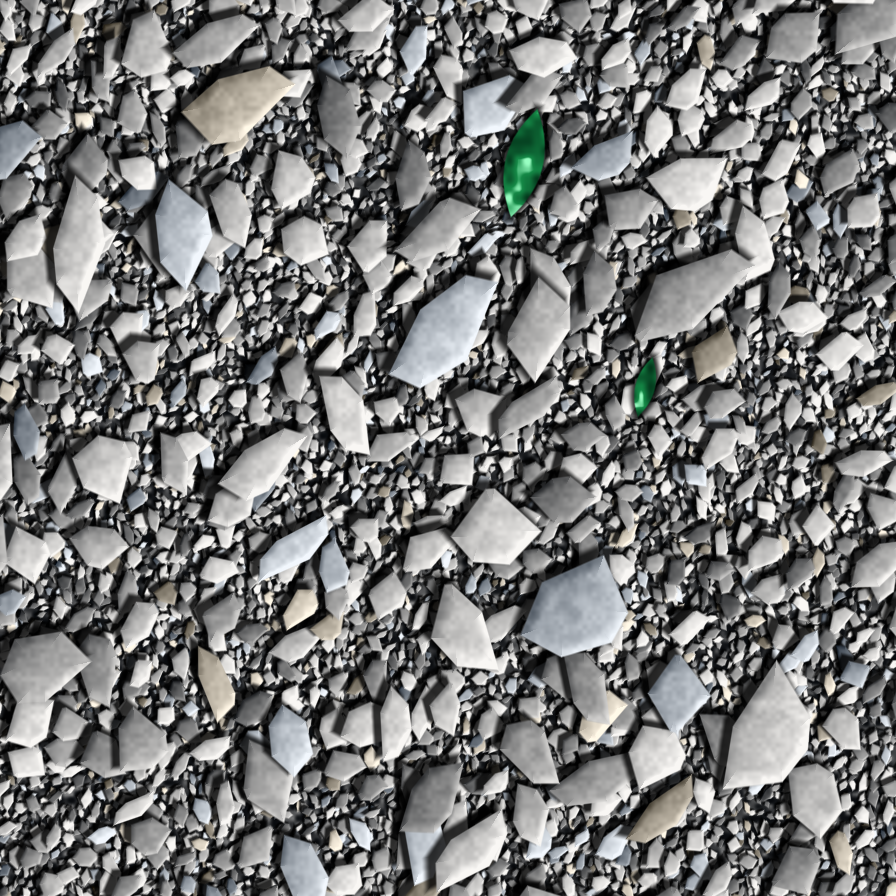
Reproduce this texture procedurally as a Shadertoy shader.

```glsl
// Crushed grey gravel in hard sunlight, with two slivers of green glass.
// Layers of scattered angular stones are painted from fine grit to large chips;
// each stone casts a dark shadow to the upper left and has a lit lower right rim.

#define LAYERS 6
#define FINEST 95.0       // cells across the canvas in the finest layer
#define LAYER_RATIO 0.62  // cell count ratio from one layer to the next
#define DENSITY 0.95      // share of filled cells in the finest layer
#define THINNING 0.74     // density ratio from one layer to the next
#define STONE_RADIUS 0.53 // in cells
#define LEAN 0.35         // mean tilt of the long axis from vertical
#define LEAN_SPREAD 1.7
#define EDGE 0.0013       // half width of soft edges
#define SHADOW 0.80

const float TAU = 6.2831853;
const vec2 LIGHT = vec2(0.75, -0.66);

vec4 hash4(vec2 p) {
    vec4 h = fract(p.xyxy * vec4(0.1031, 0.1030, 0.0973, 0.1099));
    h += dot(h, h.wzxy + 33.33);
    return fract((h.xxyz + h.yzzw) * h.zywx);
}

float noise(vec2 p) {
    vec2 i = floor(p), f = fract(p);
    f = f * f * (3.0 - 2.0 * f);
    float low = mix(hash4(i).x, hash4(i + vec2(1, 0)).x, f.x);
    float high = mix(hash4(i + vec2(0, 1)).x, hash4(i + vec2(1, 1)).x, f.x);
    return mix(low, high, f.y);
}

vec2 turn(vec2 p, float a) {
    float c = cos(a), s = sin(a);
    return vec2(p.x * c - p.y * s, p.x * s + p.y * c);
}

// Irregular six-sided stone; also returns the normal of the nearest side.
float stoneDistance(vec2 q, float radius, float seed, out vec2 normal) {
    float d = -1e3;
    normal = vec2(0.0);
    for (int i = 0; i < 6; i++) {
        float k = float(i);
        float r1 = fract(seed * 17.3 + k * 0.618);
        float r2 = fract(seed * 41.7 + k * 0.377);
        float a = (k + 0.8 * r1) * TAU / 6.0;
        vec2 n = vec2(cos(a), sin(a));
        float side = dot(q, n) - radius * mix(0.68, 1.0, r2);
        if (side > d) { d = side; normal = n; }
    }
    return d;
}

// Neutral grey, bluish when dark and warm when bright, with a few odd hues.
vec3 stoneColor(float tone, float hue) {
    vec3 tint = mix(vec3(-0.010, 0.0, 0.014), vec3(0.008, 0.0, -0.012), tone);
    tint += step(0.93, hue) * vec3(0.04, 0.01, -0.045);
    tint += step(hue, 0.10) * vec3(-0.03, 0.0, 0.035);
    return vec3(tone) + tint;
}

void paintStones(inout vec3 col, vec2 p, float cells, float density, float calm, float grain, vec2 seed) {
    vec2 g = p * cells + seed;
    vec2 home = floor(g);
    float soft = EDGE * cells;
    for (int y = -1; y <= 1; y++)
    for (int x = -1; x <= 1; x++) {
        vec2 id = home + vec2(x, y);
        vec4 place = hash4(id + 7.0);
        vec4 look = hash4(id + 131.0);
        if (place.w > density) continue;
        vec2 local = g - id - 0.5 - 0.7 * (place.xy - 0.5);
        if (dot(local, local) > 1.5) continue;

        float angle = LEAN + (look.x - 0.5) * LEAN_SPREAD;
        float radius = STONE_RADIUS * mix(0.6, 1.0, place.z);
        float stretch = sqrt(mix(1.0, 2.1, look.y));
        vec2 squeeze = vec2(stretch, 1.0 / stretch);
        vec2 q = turn(local, angle) * squeeze;
        vec2 shadowShift = turn(-LIGHT * min(0.24, 0.010 * cells), angle) * squeeze;
        vec2 normal, unusedNormal;
        float d = stoneDistance(q, radius, look.z, normal);
        float dShadow = stoneDistance(q - shadowShift, radius, look.z, unusedNormal);
        col *= 1.0 - SHADOW * (1.0 - smoothstep(-soft, soft + 0.06, dShadow));

        vec2 toLight = turn(LIGHT, angle);
        float tone = mix(0.24, 1.0, pow(look.w, 0.72));
        tone = mix(tone, 0.70, calm);
        tone += 0.11 * dot(q, toLight) / radius;
        tone += 0.20 * dot(normal, toLight) * smoothstep(-0.16, 0.0, d);
        tone += 0.20 * (grain - 0.5);
        vec3 stone = stoneColor(clamp(tone, 0.04, 0.97), fract(look.z * 91.7));
        col = mix(col, stone, 1.0 - smoothstep(-soft, soft, d));
    }
}

// Glass sliver: a pointed lens with a dark surround and bright glints.
void paintGlass(inout vec3 col, vec2 p, vec2 center, vec2 size, float glint) {
    vec2 q = turn(p - center, 0.24);
    float along = clamp(abs(q.y) / size.y, 0.0, 1.0);
    float d = max(abs(q.x) - size.x * (1.0 - along * along), abs(q.y) - size.y);
    col *= mix(0.25, 1.0, smoothstep(0.0, 0.009, d));
    vec3 glass = mix(vec3(0.01, 0.20, 0.10), vec3(0.10, 0.62, 0.32), glint);
    glass += vec3(0.5, 0.4, 0.45) * smoothstep(0.78, 0.95, glint);
    col = mix(col, glass, 1.0 - smoothstep(-EDGE, EDGE, d));
}

void mainImage(out vec4 fragColor, in vec2 fragCoord) {
    vec2 p = fragCoord / iResolution.y;
    float grain = 0.55 * noise(p * 70.0) + 0.45 * noise(p * 190.0 + 40.0);

    // Dark grit between the stones
    float grit = noise(p * 150.0 + 11.0);
    vec3 col = stoneColor(mix(0.04, 0.50, grit * grit), 0.5);

    // Stones from fine to coarse
    for (int i = 0; i < LAYERS; i++) {
        float k = float(i);
        float cells = FINEST * pow(LAYER_RATIO, k);
        float density = DENSITY * pow(THINNING, k);
        paintStones(col, p, cells, density, 0.12 * k, grain, floor(vec2(37.3, 53.7) * (k + 1.0)));
    }

    // Glass slivers
    float glint = noise(p * 95.0 + 5.0);
    paintGlass(col, p, vec2(0.585, 0.818), vec2(0.021, 0.062), glint);
    paintGlass(col, p, vec2(0.720, 0.568), vec2(0.011, 0.034), glint);

    fragColor = vec4(clamp(col, 0.0, 1.0), 1.0);
}
```
